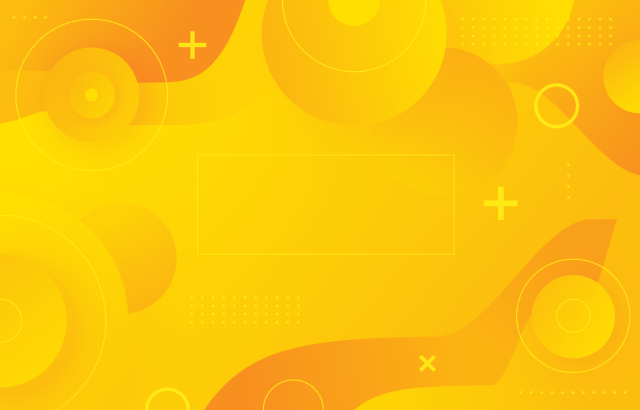
This background is drawn by a Shadertoy shader. Its source:

```glsl
const float CANVAS_HEIGHT = 4.92;   // the canvas spans 7.68 x 4.92 units
const vec3 LINE_YELLOW = vec3(1.0, 0.93, 0.08);

// Warmth 0 is lemon yellow, warmth 1 is deep orange
vec3 warmColor(float warmth) {
    return mix(vec3(1.0, 0.88, 0.0), vec3(0.97, 0.54, 0.13), clamp(warmth, 0.0, 1.0));
}

// Antialiased coverage of a signed field, negative inside
float cover(float d) {
    return clamp(0.5 - d / max(fwidth(d), 1e-5), 0.0, 1.0);
}

// Linear blend of two values along the segment a-b
float gradient(vec2 p, vec2 a, vec2 b, float atA, float atB) {
    vec2 axis = b - a;
    return mix(atA, atB, clamp(dot(p - a, axis) / dot(axis, axis), 0.0, 1.0));
}

// Lays a disc with a soft warm shadow, cast down and to the right
float layDisc(float base, vec2 p, vec2 center, float radius, float fill, float shadow) {
    float reach = max(length(p - center - radius * vec2(0.12, -0.1)) - radius, 0.0);
    float shaded = base + shadow * exp(-reach * 3.5 / radius);
    return mix(shaded, fill, cover(length(p - center) - radius));
}

float ring(vec2 p, vec2 center, float radius, float halfWidth) {
    return cover(abs(length(p - center) - radius) - halfWidth);
}

float boxDistance(vec2 p, vec2 halfSize) {
    vec2 q = abs(p) - halfSize;
    return length(max(q, 0.0)) + min(max(q.x, q.y), 0.0);
}

float plusSign(vec2 p, float arm, float halfWidth) {
    return cover(min(boxDistance(p, vec2(arm, halfWidth)), boxDistance(p, vec2(halfWidth, arm))));
}

float dotGrid(vec2 p, vec2 start, vec2 spacing, vec2 count) {
    vec2 cell = clamp(round((p - start) / spacing), vec2(0.0), count - 1.0);
    return cover(length(p - start - cell * spacing) - 0.016);
}

// Warmth of the layered waves and discs
float layers(vec2 p) {
    float x = p.x;
    float warmth = max(0.06 * x - 0.05 + 0.05 * (2.9 - p.y), 0.0);

    // Upper left waves
    float bump = (x - 0.6) / 0.4;
    float rise = max(x - 2.2, 0.0);
    float paleEdge = 3.42 + 0.17 * exp(-bump * bump) + 0.35 * rise * rise;
    float pale = gradient(p, vec2(0.3, 3.7), vec2(3.4, 4.2), 0.4, 0.1);
    warmth = mix(warmth, pale, cover(paleEdge - p.y));
    float deepEdge = 4.07 - 0.14 * smoothstep(0.5, 1.7, x) + 0.62 * pow(max(x - 1.8, 0.0), 3.5);
    float deep = gradient(p, vec2(0.3, 4.9), vec2(1.9, 4.1), 0.42, 0.92);
    warmth = mix(warmth, deep, cover(deepEdge - p.y));

    // Upper right wave
    float rightEdge = 3.93 - 1.12 * smoothstep(6.15, 7.75, x);
    float right = gradient(p, vec2(6.4, 4.7), vec2(7.6, 3.0), 0.35, 0.88);
    warmth = mix(warmth, right, cover(rightEdge - p.y) * smoothstep(5.6, 6.4, x));

    // Upper discs
    warmth = layDisc(warmth, p, vec2(5.98, 5.07), 0.92, gradient(p, vec2(5.4, 4.4), vec2(6.6, 4.8), 0.25, 0.05), 0.0);
    warmth = layDisc(warmth, p, vec2(5.32, 3.46), 0.89, gradient(p, vec2(5.9, 4.0), vec2(4.7, 2.9), 0.5, 0.2), 0.0);
    warmth = layDisc(warmth, p, vec2(4.25, 4.52), 1.11, gradient(p, vec2(3.2, 4.2), vec2(5.3, 4.6), 0.5, 0.05), 0.08);
    warmth = layDisc(warmth, p, vec2(4.25, 4.92), 0.31, 0.02, 0.0);
    warmth = layDisc(warmth, p, vec2(7.68, 4.0), 0.44, gradient(p, vec2(7.3, 4.3), vec2(7.68, 3.7), 0.5, 0.1), 0.05);

    // Upper left target
    vec2 target = vec2(1.1, 3.78);
    warmth = layDisc(warmth, p, target, 0.57, gradient(p, vec2(0.6, 4.2), vec2(1.6, 3.4), 0.5, 0.2), 0.18);
    warmth = layDisc(warmth, p, target, 0.28, gradient(p, vec2(0.85, 3.9), vec2(1.35, 3.6), 0.42, 0.15), 0.12);
    warmth = layDisc(warmth, p, target, 0.08, 0.05, 0.06);

    // Lower right waves
    float lowEdge = 0.89 * (1.0 - exp((2.45 - x) / 0.6)) + 1.4 * smoothstep(5.25, 7.1, x);
    float low = gradient(p, vec2(3.0, 0.3), vec2(5.5, 0.7), 0.92, 0.52)
              + gradient(p, vec2(5.8, 0.8), vec2(6.6, 2.1), 0.0, 0.22);
    warmth = mix(warmth, low, cover(p.y - lowEdge));
    float frontEdge = 0.3 * (1.0 - exp((4.25 - x) / 0.35)) + 0.95 * smoothstep(5.9, 6.5, x)
                    + 1.38 * smoothstep(7.0, 7.6, x);
    float front = gradient(p, vec2(4.6, 0.1), vec2(7.0, 0.6), 0.15, 0.4);
    warmth = mix(warmth, front, cover(p.y - frontEdge));
    warmth = layDisc(warmth, p, vec2(6.88, 1.12), 0.5, gradient(p, vec2(6.4, 1.5), vec2(7.3, 0.9), 0.4, 0.08), 0.1);

    // Lower left discs
    vec2 corner = vec2(0.0, 1.07);
    warmth = layDisc(warmth, p, vec2(1.45, 1.82), 0.67, gradient(p, vec2(2.1, 1.6), vec2(1.3, 2.3), 0.42, 0.12), 0.0);
    warmth = layDisc(warmth, p, corner, 1.54, gradient(p, vec2(0.2, 2.5), vec2(1.2, 0.5), 0.02, 0.22), 0.08);
    return layDisc(warmth, p, corner, 0.8, gradient(p, vec2(0.0, 1.7), vec2(0.8, 0.6), 0.3, 0.08), 0.2);
}

// Thin rings, frame and dots
float fineLines(vec2 p) {
    float ink = cover(abs(boxDistance(p - vec2(3.91, 2.465), vec2(1.54, 0.595))) - 0.006);
    ink += ring(p, vec2(1.1, 3.78), 0.91, 0.007) + ring(p, vec2(4.25, 4.92), 0.86, 0.007);
    ink += ring(p, vec2(6.88, 1.13), 0.68, 0.007) + ring(p, vec2(6.88, 1.13), 0.2, 0.006);
    ink += ring(p, vec2(0.0, 1.07), 1.27, 0.006) + ring(p, vec2(0.0, 1.07), 0.26, 0.006);
    ink += ring(p, vec2(3.52, 0.0), 0.36, 0.007);
    ink += dotGrid(p, vec2(5.55, 4.39), vec2(0.127, 0.1), vec2(15.0, 4.0));
    ink += dotGrid(p, vec2(2.3, 1.05), vec2(0.128, 0.1), vec2(11.0, 4.0));
    ink += dotGrid(p, vec2(0.17, 4.71), vec2(0.125), vec2(4.0, 1.0));
    ink += dotGrid(p, vec2(6.82, 2.55), vec2(0.13), vec2(1.0, 4.0));
    return min(ink + dotGrid(p, vec2(6.25, 0.21), vec2(0.125), vec2(11.0, 1.0)), 1.0);
}

// Heavy rings and crosses
float boldMarks(vec2 p) {
    vec2 q = p - vec2(5.13, 0.56);
    float ink = plusSign(vec2(q.x + q.y, q.x - q.y) * 0.7071, 0.12, 0.022);
    ink += plusSign(p - vec2(2.31, 4.38), 0.165, 0.026) + plusSign(p - vec2(6.01, 2.48), 0.2, 0.035);
    return min(ink + ring(p, vec2(6.68, 3.65), 0.25, 0.02) + ring(p, vec2(2.01, 0.0), 0.25, 0.02), 1.0);
}

void mainImage(out vec4 fragColor, in vec2 fragCoord) {
    vec2 p = fragCoord / iResolution.y * CANVAS_HEIGHT;
    vec3 color = warmColor(layers(p));
    color = mix(color, LINE_YELLOW, 0.75 * fineLines(p));
    color = mix(color, LINE_YELLOW, 0.9 * boldMarks(p));
    fragColor = vec4(color, 1.0);
}
```
